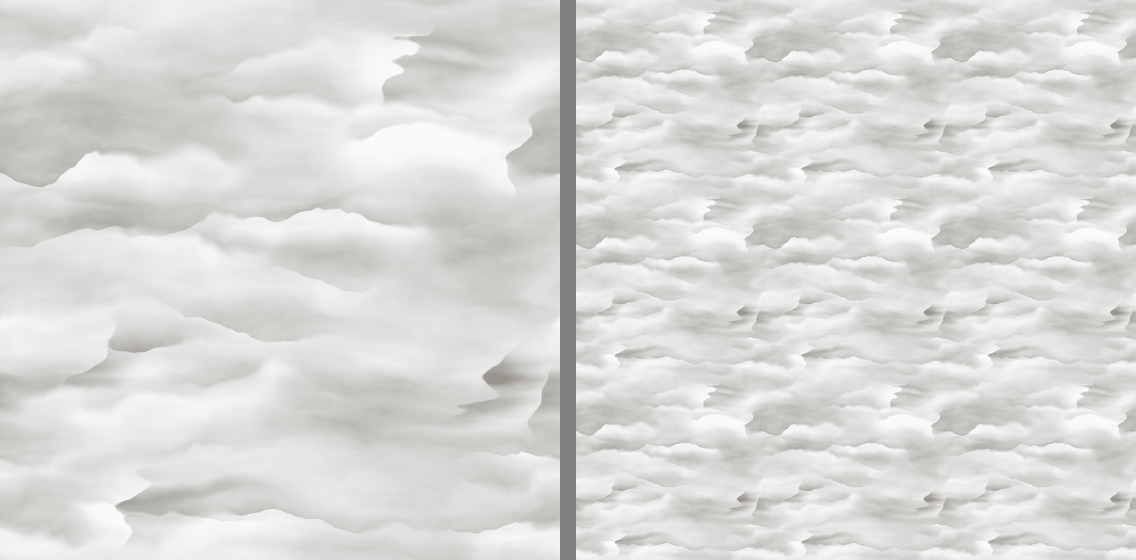
Left, the tile; right, the same tile 3 across and 3 down.
Give the GLSL for this texture, as a WebGL 2 fragment shader.

```glsl
#version 300 es
precision highp float;
// Seamless pale marble: soft overlapping horizontal sheets broken by slanted grey fractures.

uniform vec2 u_resolution;
out vec4 fragColor;

vec2 hash(vec2 cell, float seed) {
    vec3 p = fract(vec3(cell, seed) * vec3(0.1031, 0.1030, 0.0973));
    p += dot(p, p.yzx + 33.33);
    return fract((p.xx + p.yz) * p.zy);
}

// Slope of one lattice corner, wrapped at the period
float corner(vec2 cell, vec2 offset, vec2 period, float seed) {
    return dot(hash(mod(cell, period), seed) * 2.0 - 1.0, offset);
}

// Gradient noise that repeats once per canvas
float noise(vec2 uv, vec2 period, float seed) {
    vec2 p = uv * period;
    vec2 i = floor(p), f = p - i;
    vec2 s = f * f * f * (f * (f * 6.0 - 15.0) + 10.0);
    vec2 e = vec2(1.0, 0.0);
    float low = mix(corner(i, f, period, seed), corner(i + e.xy, f - e.xy, period, seed), s.x);
    float high = mix(corner(i + e.yx, f - e.yx, period, seed), corner(i + 1.0, f - 1.0, period, seed), s.x);
    return mix(low, high, s.y);
}

float fbm(vec2 uv, vec2 period, float seed) {
    float sum = 0.0, amplitude = 1.0;
    for (int octave = 0; octave < 5; octave++) {
        sum += amplitude * noise(uv, period, seed + float(octave));
        period *= 2.0;
        amplitude *= 0.5;
    }
    return sum;
}

// Bright crest with a sharp or blurred upper edge, fading downwards over a soft shadow
float paintSheet(float tone, vec2 p, float height, float seed) {
    vec2 track = vec2(p.x, height);
    float edge = height + 0.09 * fbm(track, vec2(3.0, 16.0), seed)
               + 0.03 * abs(noise(track, vec2(7.0, 16.0), seed + 9.0));
    float depth = fract(edge - p.y + 0.5) - 0.5;
    float presence = smoothstep(-0.12, 0.25, noise(track, vec2(3.0, 9.0), seed + 17.0));
    float blur = mix(0.0015, 0.022, smoothstep(-0.2, 0.2, noise(track, vec2(4.0, 11.0), seed + 23.0)));
    float inside = smoothstep(-blur, blur, depth);
    float sheet = 0.95 - 0.10 * smoothstep(0.0, 0.13, depth)
                + 0.14 * fbm(p, vec2(2.0, 7.0), seed + 31.0);
    tone -= 0.06 * presence * (1.0 - inside) * exp(-abs(depth) / 0.035);
    return mix(tone, sheet, presence * inside * (1.0 - smoothstep(0.0, 0.24, depth)));
}

// Slanted break: lit lip on the left, streaked grey hollow on the right
float paintFracture(float tone, vec2 uv, vec2 p, float seed) {
    vec2 q = fract(p - hash(vec2(3.0, 7.0), seed) + 0.5) - 0.5;
    float x = q.x - 0.45 * q.y + 0.08 * noise(uv, vec2(3.0, 26.0), seed)
            + 0.02 * fbm(uv, vec2(6.0, 12.0), seed + 5.0);
    float span = 1.0 - smoothstep(0.015, 0.095, abs(q.y + 0.04 * noise(uv, vec2(4.0, 6.0), seed)));
    float right = smoothstep(-0.003, 0.003, x);
    float streak = 0.8 + 1.6 * noise(p, vec2(3.0, 34.0), seed + 11.0);
    float hollow = right * (1.0 - smoothstep(0.0, 0.30, x)) * streak;
    float lip = (1.0 - right) * (1.0 - smoothstep(0.0, 0.12, -x));
    return tone + span * (0.05 * lip - 0.15 * hollow);
}

void main() {
    vec2 uv = gl_FragCoord.xy / u_resolution;
    vec2 warp = vec2(fbm(uv, vec2(2.0, 3.0), 41.0), fbm(uv, vec2(3.0, 4.0), 53.0));
    vec2 p = uv + warp * vec2(0.14, 0.05);

    // Cloudy ground
    float tone = 0.875 + 0.16 * fbm(p, vec2(2.0, 6.0), 67.0);

    // Sheets from top to bottom, with a fracture after every third one
    for (int i = 0; i < 18; i++) {
        float seed = 83.0 + 47.0 * float(i);
        float height = 1.0 - (float(i) + hash(vec2(5.0, 2.0), seed).x) / 18.0;
        tone = paintSheet(tone, p, height, seed);
        if (i % 3 == 2) tone = paintFracture(tone, uv, p, seed);
    }

    // Broad light and shade, and long soft streaks
    tone = 0.879 + 1.2 * (tone - 0.885);
    tone += 0.11 * fbm(p, vec2(2.0, 4.0), 71.0) + 0.06 * fbm(p, vec2(2.0, 13.0), 19.0);

    // Flowing grain and thin creases, strongest in the greys
    float grey = 1.0 - smoothstep(0.74, 0.93, tone);
    float crease = 1.0 - smoothstep(0.0, 0.035, abs(fbm(p, vec2(5.0, 13.0), 29.0)));
    tone += (0.01 + 0.03 * grey) * fbm(p, vec2(12.0, 36.0), 37.0) - 0.014 * grey * crease;

    // Gentle limits, with warmer darks
    tone = 0.98 - 0.014 * log(1.0 + exp((0.98 - tone) / 0.014));
    tone = max(tone, 0.6);
    vec3 colour = vec3(tone) - max(0.95 - tone, 0.0) * vec3(0.0, 0.035, 0.11);
    fragColor = vec4(colour, 1.0);
}
```
